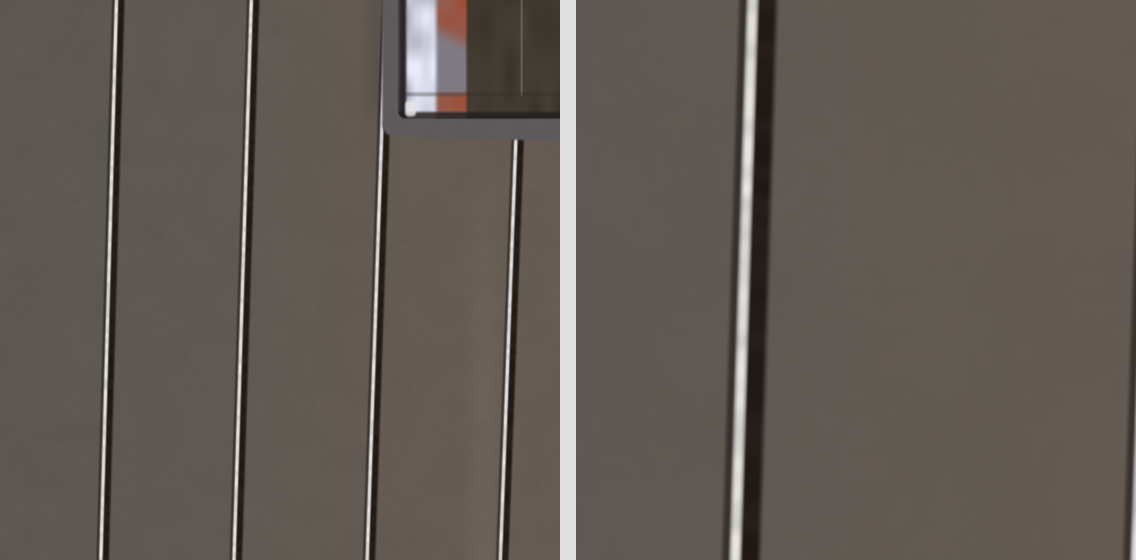
Left, the full canvas; right, a detail of the centre.
This texture is drawn by a Shadertoy shader. Its source:

```glsl
// Taupe panel with four slanted, shadowed steel grooves and a chrome fixture in the top right corner.
#define FIRST_X 0.180       // first groove at the lower edge
#define SPACING 0.2378      // groove distance at the lower edge
#define SLANT 0.028         // lean of the first groove
#define FAN 0.003           // growth of the spacing with height
#define WIRE_HALF 0.0038    // half width of the bright wire
#define SHADOW_WIDTH 0.0105 // dark groove right of the wire
#define GRAIN 0.018         // strength of the panel mottling
#define FIXTURE_CORNER vec2(0.711, 0.788)

const vec3 PANEL_LEFT = vec3(0.362, 0.342, 0.322);
const vec3 PANEL_RIGHT = vec3(0.398, 0.360, 0.325);
const vec3 GROOVE = vec3(0.12, 0.09, 0.07);
const vec3 WIRE_EDGE = vec3(0.59, 0.58, 0.58);
const vec3 WIRE_CORE = vec3(0.88, 0.87, 0.85);
const vec3 BEZEL = vec3(0.365, 0.355, 0.360);
const vec3 CHROME = vec3(0.86, 0.87, 0.93);
const vec3 COPPER = vec3(0.62, 0.30, 0.20);
const vec3 OLIVE = vec3(0.25, 0.22, 0.18);

float hash(vec2 p) {
    vec3 q = fract(vec3(p.xyx) * 0.1031);
    q += dot(q, q.yzx + 33.33);
    return fract((q.x + q.y) * q.z);
}

float noise(vec2 p) {
    vec2 cell = floor(p), f = fract(p);
    f = f * f * (3.0 - 2.0 * f);
    float low = mix(hash(cell), hash(cell + vec2(1, 0)), f.x);
    float high = mix(hash(cell + vec2(0, 1)), hash(cell + vec2(1, 1)), f.x);
    return mix(low, high, f.y);
}

// Soft-edged interval from a to b
float band(float x, float a, float b, float soft) {
    return smoothstep(a - soft, a + soft, x) * (1.0 - smoothstep(b - soft, b + soft, x));
}

float roundedBox(vec2 p, vec2 halfSize, float radius) {
    vec2 q = abs(p) - halfSize + radius;
    return length(max(q, 0.0)) + min(max(q.x, q.y), 0.0) - radius;
}

vec3 panelColor(vec2 p) {
    vec3 color = mix(PANEL_LEFT, PANEL_RIGHT, smoothstep(0.0, 1.0, p.x));
    color += 0.025 * band(p.x, 0.845, 0.885, 0.03) * (1.0 - smoothstep(0.3, 0.8, p.y));
    color -= 0.035 * band(p.x, 0.655, 0.69, 0.02) * smoothstep(0.72, 0.85, p.y);
    float mottling = 0.6 * noise(p * 22.0) + 0.4 * noise(p * 130.0) - 0.5;
    return color + GRAIN * mottling;
}

// Wire with a wide shadow on its right and a thin one on its left
vec3 addGrooves(vec3 color, vec2 p, float soft) {
    float spacing = SPACING + FAN * p.y;
    float along = (p.x - FIRST_X - SLANT * p.y) / spacing;
    float index = floor(along + 0.5);
    float d = (along - index) * spacing;
    float wear = noise(vec2(index * 17.0, p.y * 110.0));
    float shade = band(d, 0.0, WIRE_HALF + SHADOW_WIDTH, 0.0022 + soft);
    shade *= 0.88 + 0.12 * wear;
    float thinShade = band(d, -WIRE_HALF - 0.004, 0.0, 0.0016 + soft);
    color = mix(color, GROOVE, max(shade, 0.6 * thinShade));
    float core = 1.0 - smoothstep(0.0008, WIRE_HALF, abs(d));
    vec3 wire = mix(WIRE_EDGE, WIRE_CORE, core) * (0.92 + 0.12 * wear);
    return mix(color, wire, band(d, -WIRE_HALF, WIRE_HALF, 0.0008 + soft));
}

// Chrome column, copper reflection and dark glass; q starts at the fixture corner
vec3 fixtureColor(vec2 q, float soft) {
    vec3 color = OLIVE + 0.05 * (noise(q * vec2(45.0, 12.0)) - 0.5);
    color += 0.16 * band(q.x, 0.219, 0.222, 0.001 + soft) * step(0.04, q.y);
    float ripple = noise(q * vec2(35.0, 18.0) + 4.0);
    float warm = max(smoothstep(0.12, 0.17, q.y + 0.5 * q.x - 0.05), band(q.y, 0.01, 0.045, 0.01));
    vec3 reflection = mix(vec3(0.50, 0.48, 0.52), COPPER, warm * (0.55 + 0.45 * ripple));
    color = mix(color, reflection, band(q.x, 0.06, 0.122, 0.003 + soft));
    vec3 column = CHROME * (0.78 + 0.3 * noise(q * vec2(60.0, 22.0)));
    color = mix(color, column, band(q.x, 0.014, 0.068, 0.005 + soft));
    color = mix(color, vec3(0.16, 0.15, 0.18), band(q.x, 0.004, 0.013, 0.002 + soft));
    // Seam, lower rim and corner glint
    color = mix(color, color * 0.65 + 0.06, band(q.y, 0.040, 0.047, 0.002 + soft));
    color = mix(color, vec3(0.14, 0.12, 0.11), 0.85 * band(q.y, -0.01, 0.012, 0.003 + soft));
    float glint = roundedBox(q - vec2(0.022, 0.018), vec2(0.009, 0.013), 0.006);
    return mix(color, vec3(0.90), 0.85 * (1.0 - smoothstep(-0.003, 0.003 + soft, glint)));
}

void mainImage(out vec4 fragColor, in vec2 fragCoord) {
    vec2 p = fragCoord / iResolution.xy;
    float soft = 0.6 / min(iResolution.x, iResolution.y);
    vec3 color = addGrooves(panelColor(p), p, soft);

    // Bezel that covers the upper ends of the two right grooves
    vec2 q = p - FIXTURE_CORNER;
    vec2 tilted = q + vec2(0.0, 0.03 * q.x);
    float bezel = roundedBox(tilted - vec2(0.472, 0.469), vec2(0.5), 0.02);
    vec3 bezelColor = BEZEL + 0.5 * GRAIN * (noise(p * 60.0) - 0.5);
    color = mix(color, bezelColor, 1.0 - smoothstep(-0.003, 0.003 + soft, bezel));

    float body = roundedBox(q - vec2(0.5), vec2(0.5), 0.014);
    color = mix(color, fixtureColor(q, soft), 1.0 - smoothstep(-0.001 - soft, 0.001 + soft, body));
    fragColor = vec4(clamp(color, 0.0, 1.0), 1.0);
}
```
